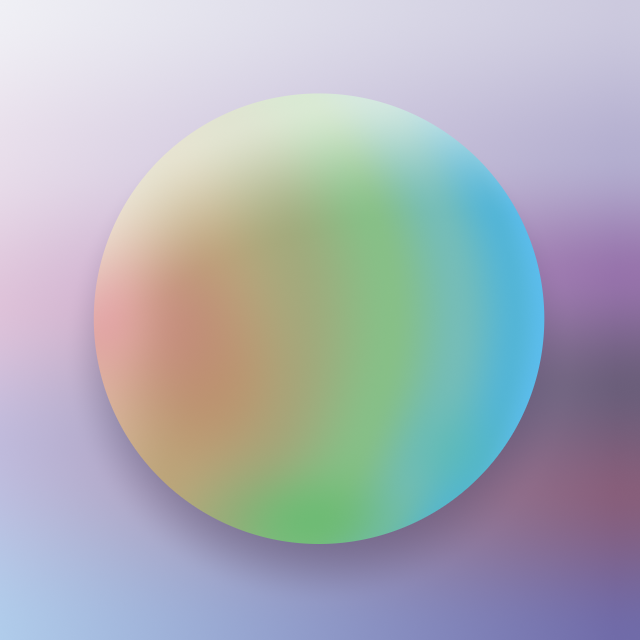
Reproduce this background procedurally as a WebGL 2 fragment shader.

```glsl
#version 300 es
precision highp float;
// A pastel sphere floats over a soft, two-sided backdrop.
// Vertical ramps make the backdrop; a bent hue ramp with glows and a
// pale glaze colours the disc. A hash dither keeps gradients smooth.
uniform vec2 u_resolution;
out vec4 fragColor;

// Sine-free hash in 0..1
float hash(vec2 p) {
    vec3 h = fract(p.xyx * 0.1031);
    h += dot(h, h.yzx + 33.33);
    return fract((h.x + h.y) * h.z);
}

// Elliptical soft glow, 1 at its centre
float glow(vec2 p, vec2 centre, vec2 size) {
    vec2 d = (p - centre) / size;
    return exp(-dot(d, d));
}

// Backdrop: a left and a right vertical ramp, mixed across the canvas
vec3 backdrop(vec2 uv) {
    float y = uv.y;
    vec3 left = vec3(0.69, 0.80, 0.92);
    left = mix(left, vec3(0.75, 0.73, 0.86), smoothstep(0.0, 0.32, y));
    left = mix(left, vec3(0.87, 0.76, 0.85), smoothstep(0.29, 0.53, y));
    left = mix(left, vec3(0.91, 0.87, 0.92), smoothstep(0.50, 0.77, y));
    left = mix(left, vec3(0.94, 0.94, 0.96), smoothstep(0.73, 1.0, y));

    vec3 right = vec3(0.44, 0.42, 0.66);
    right = mix(right, vec3(0.53, 0.37, 0.48), smoothstep(0.0, 0.24, y));
    right = mix(right, vec3(0.42, 0.37, 0.48), smoothstep(0.22, 0.40, y));
    right = mix(right, vec3(0.59, 0.45, 0.67), smoothstep(0.39, 0.58, y));
    right = mix(right, vec3(0.70, 0.68, 0.81), smoothstep(0.56, 0.76, y));
    right = mix(right, vec3(0.80, 0.79, 0.87), smoothstep(0.72, 1.0, y));
    return mix(left, right, clamp(uv.x * 1.04, 0.0, 1.0));
}

// Sphere colour; q runs from -1 to 1 across the disc
vec3 sphere(vec2 q) {
    // Hue ramp, bent so its bands bow to the right
    float u = q.x + 0.4 * q.y * q.y;
    vec3 c = vec3(0.87, 0.74, 0.64);
    c = mix(c, vec3(0.74, 0.66, 0.49), smoothstep(-1.0, -0.45, u));
    c = mix(c, vec3(0.63, 0.67, 0.49), smoothstep(-0.5, 0.0, u));
    c = mix(c, vec3(0.53, 0.75, 0.53), smoothstep(-0.1, 0.33, u));
    c = mix(c, vec3(0.46, 0.74, 0.72), smoothstep(0.31, 0.64, u));
    c = mix(c, vec3(0.33, 0.71, 0.84), smoothstep(0.60, 0.88, u));
    c = mix(c, vec3(0.36, 0.74, 0.93), smoothstep(0.86, 1.02, u));

    // Warm glows at left, green and teal ones below
    c = mix(c, vec3(0.73, 0.56, 0.41), 0.7 * glow(q, vec2(-0.48, -0.30), vec2(0.32, 0.36)));
    c = mix(c, vec3(0.76, 0.53, 0.47), 0.75 * glow(q, vec2(-0.63, -0.04), vec2(0.26, 0.34)));
    c = mix(c, vec3(0.89, 0.64, 0.65), 0.9 * glow(q, vec2(-0.97, 0.03), vec2(0.24, 0.32)));
    c = mix(c, vec3(0.41, 0.73, 0.44), 0.8 * glow(q, vec2(-0.02, -0.90), vec2(0.36, 0.20)));
    c = mix(c, vec3(0.34, 0.73, 0.70), 0.5 * glow(q, vec2(0.60, -0.60), vec2(0.22, 0.22)));

    // Pale glaze from the upper left rim
    float glaze = smoothstep(0.4, 1.2, q.y - 0.3 * q.x + 0.25 * dot(q, q));
    return mix(c, vec3(0.96, 0.97, 0.93), 0.75 * glaze);
}

void main() {
    vec2 uv = gl_FragCoord.xy / u_resolution;
    float unit = min(u_resolution.x, u_resolution.y);
    vec2 p = (gl_FragCoord.xy - 0.5 * u_resolution) / unit - vec2(-0.0015, 0.002);
    float radius = 0.352;

    // Drop shadow, shifted down behind the disc
    float shadow = smoothstep(0.40, 0.28, length(p + vec2(0.0, 0.05)));
    vec3 colour = mix(backdrop(uv), vec3(0.29, 0.25, 0.38), 0.42 * shadow);

    // Disc with a smooth edge one pixel wide
    float edge = clamp((radius - length(p)) * unit + 0.5, 0.0, 1.0);
    colour = mix(colour, sphere(p / radius), edge);

    // Fine dither against banding
    colour += (hash(gl_FragCoord.xy) - 0.5) / 255.0;
    fragColor = vec4(colour, 1.0);
}
```
